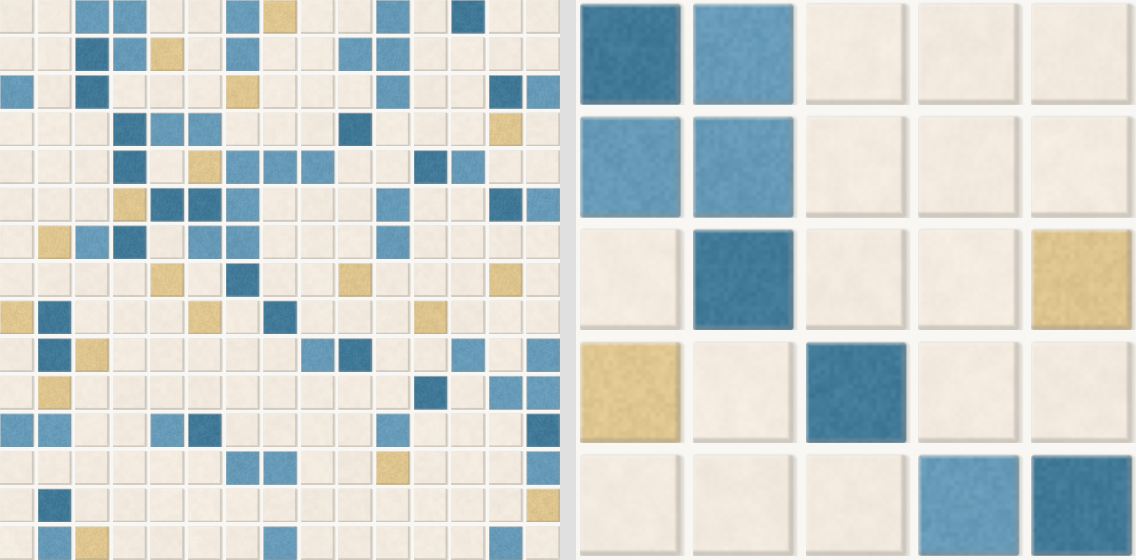
Left: the whole. Right: its middle third, enlarged.
A Shadertoy shader for this pattern:

```glsl
float hash(vec2 p) {
    return fract(sin(dot(p, vec2(12.9898, 78.233))) * 43758.5);
}

float valueNoise(vec2 p) {
    vec2 i = floor(p), f = fract(p);
    f = f * f * (3.0 - 2.0 * f);
    return mix(mix(hash(i), hash(i + vec2(1, 0)), f.x),
               mix(hash(i + vec2(0, 1)), hash(i + vec2(1, 1)), f.x), f.y);
}

float roundedBox(vec2 p, float halfSize, float radius) {
    vec2 d = abs(p) - halfSize + radius;
    return length(max(d, 0.0)) + min(max(d.x, d.y), 0.0) - radius;
}

// Mostly cream, with scattered mid blue, sand and deep blue
vec3 glazeColor(float pick) {
    if (pick < 0.17) return vec3(0.40, 0.605, 0.72);
    if (pick < 0.29) return vec3(0.87, 0.77, 0.555);
    if (pick < 0.38) return vec3(0.25, 0.47, 0.59);
    return vec3(0.95, 0.918, 0.872);
}

void mainImage(out vec4 fragColor, in vec2 fragCoord) {
    // Fifteen tiles each way, with no grout on the outer border
    vec2 grid = fragCoord / iResolution.xy * 14.893;
    float pixel = 14.893 / min(iResolution.x, iResolution.y);
    vec2 cell = floor(grid);
    float halfTile = 0.4465;
    vec2 p = fract(grid) - halfTile;

    // Glaze with soft mottling and fine grain
    vec3 glaze = glazeColor(hash(cell + vec2(3.7, 9.2)));
    float isColored = step(glaze.b, 0.8);
    vec2 surface = p + cell * 7.31;
    float mottle = valueNoise(surface * 7.0) - 0.5;
    float grain = valueNoise(surface * 24.0) - 0.5;
    glaze += mottle * 0.022 + grain * mix(0.015, 0.05, isColored);
    glaze += (hash(cell + 41.3) - 0.5) * 0.012;

    // Bevel: pale on the top and left, shaded on the right and bottom
    float litEdge = min(halfTile + p.x, halfTile - p.y);
    float darkEdge = min(halfTile - p.x, halfTile + p.y);
    float light = 1.0 - smoothstep(0.005, 0.04, litEdge);
    float shade = 1.0 - smoothstep(0.025, 0.065, darkEdge);
    glaze = mix(glaze, vec3(0.96, 0.95, 0.93), light * 0.4);
    vec3 shadeColor = mix(glaze * 0.83, vec3(0.80, 0.785, 0.76), 0.3);
    glaze = mix(glaze, shadeColor, shade * 0.9);

    // Pale grout with a faint cast shadow to the lower right
    float castShadow = 1.0 - smoothstep(0.0, 0.035, roundedBox(p - vec2(0.012, -0.012), halfTile, 0.03));
    vec3 grout = mix(vec3(0.975, 0.968, 0.955), vec3(0.84, 0.82, 0.79), castShadow * 0.7);

    float edge = roundedBox(p, halfTile, 0.03);
    float softness = max(pixel * 0.75, 0.012);
    float tile = 1.0 - smoothstep(-softness, softness, edge);
    fragColor = vec4(mix(grout, glaze, tile), 1.0);
}
```
